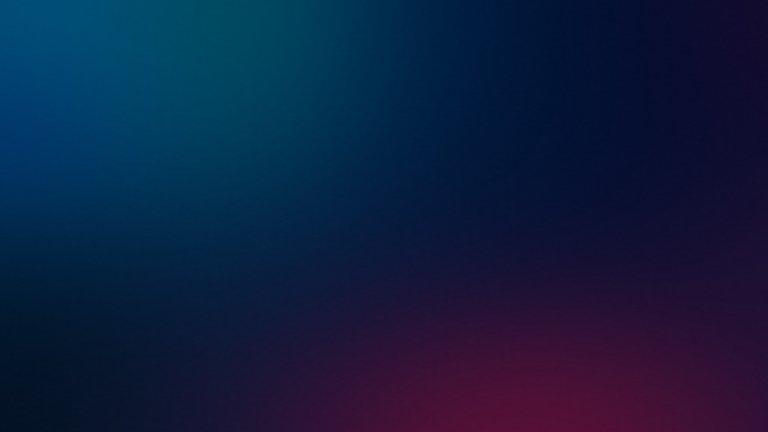
Give the GLSL for this background, as a Shadertoy shader.

```glsl
// A dark, blurred colour field: blue and teal light at the upper left,
// a wine-red glow at the bottom, shadow in the corners between them.
// Soft elliptical Gaussian glows are mixed over a navy ramp, plus faint grain.

const vec3 NAVY_LEFT  = vec3(0.00, 0.11, 0.24);
const vec3 NAVY_RIGHT = vec3(0.00, 0.05, 0.18);
const vec3 AZURE      = vec3(0.00, 0.31, 0.48);
const vec3 TEAL       = vec3(0.00, 0.31, 0.36);
const vec3 COBALT     = vec3(0.00, 0.21, 0.46);
const vec3 SHADOW     = vec3(0.00, 0.07, 0.13);
const vec3 VIOLET     = vec3(0.09, 0.04, 0.18);
const vec3 PLUM       = vec3(0.15, 0.07, 0.21);
const vec3 WINE       = vec3(0.34, 0.06, 0.21);

float hash(vec2 p) {
    return fract(sin(dot(p, vec2(127.1, 311.7))) * 43758.55);
}

// Elliptical Gaussian falloff, 1 at the centre
float glow(vec2 uv, vec2 centre, vec2 radius) {
    vec2 d = (uv - centre) / radius;
    return exp(-dot(d, d));
}

// Smoothly interpolated lattice noise
float valueNoise(vec2 p) {
    vec2 cell = floor(p);
    vec2 f = fract(p);
    f = f * f * (3.0 - 2.0 * f);
    float low  = mix(hash(cell), hash(cell + vec2(1.0, 0.0)), f.x);
    float high = mix(hash(cell + vec2(0.0, 1.0)), hash(cell + 1.0), f.x);
    return mix(low, high, f.y);
}

vec3 background(vec2 uv) {
    vec3 col = mix(NAVY_LEFT, NAVY_RIGHT, smoothstep(0.0, 1.0, uv.x));

    // Cool light at the upper left
    col = mix(col, AZURE,  glow(uv, vec2(0.08, 1.00), vec2(0.40, 0.56)));
    col = mix(col, TEAL,   0.60 * glow(uv, vec2(0.30, 1.00), vec2(0.16, 0.40)));
    col = mix(col, COBALT, 0.55 * glow(uv, vec2(0.00, 0.67), vec2(0.14, 0.20)));

    // Dark corner and violet right edge
    col = mix(col, SHADOW, 0.95 * glow(uv, vec2(0.00, 0.00), vec2(0.30, 0.42)));
    col = mix(col, VIOLET, 0.85 * glow(uv, vec2(1.05, 1.00), vec2(0.20, 0.45)));
    col = mix(col, PLUM,   0.60 * glow(uv, vec2(1.08, 0.38), vec2(0.20, 0.26)));

    // Warm glow rising from the bottom
    col = mix(col, PLUM, glow(uv, vec2(0.78, -0.05), vec2(0.48, 0.39)));
    col = mix(col, WINE, glow(uv, vec2(0.69, -0.05), vec2(0.30, 0.30)));
    return col;
}

void mainImage(out vec4 fragColor, in vec2 fragCoord) {
    vec2 uv = fragCoord / iResolution.xy;
    vec3 col = background(uv);

    // Faint grain, slightly stretched along the horizontal
    float grain = valueNoise(uv * vec2(260.0, 240.0)) - 0.5;
    col += 0.008 * grain;

    fragColor = vec4(clamp(col, 0.0, 1.0), 1.0);
}
```
